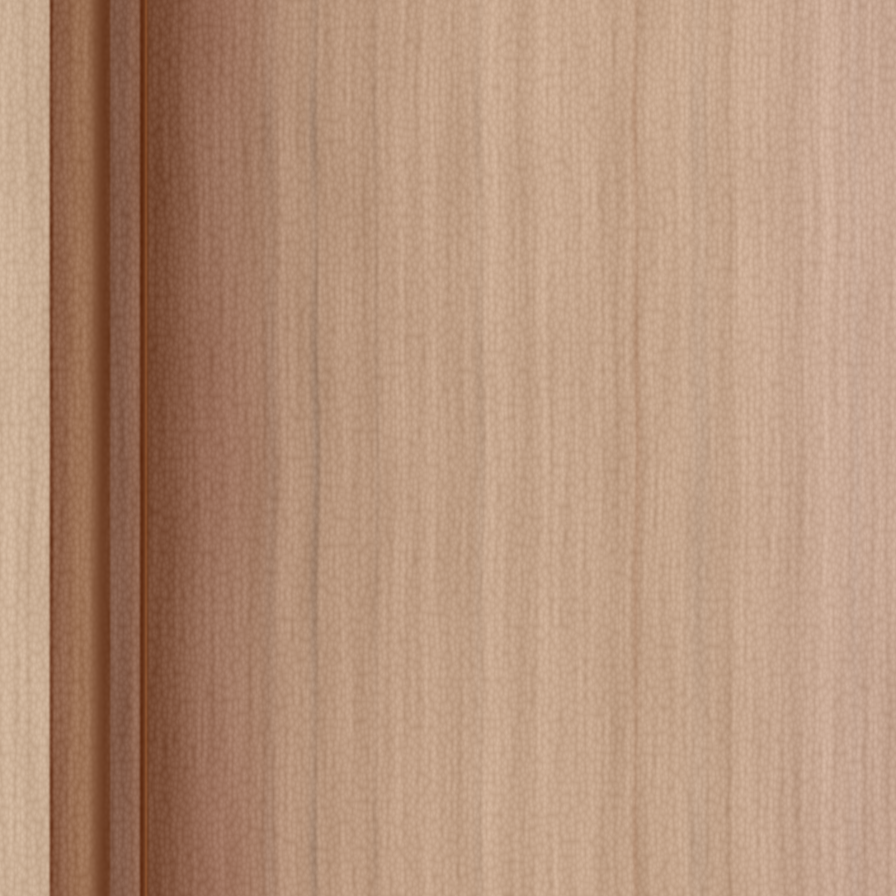
This texture is drawn by a Shadertoy shader. Its source:

```glsl
#define GRAIN_CELLS 190.0
#define GRAIN_AMOUNT 0.075
#define FIBRE_CELLS vec2(150.0, 5.0)
#define FIBRE_AMOUNT 0.06
#define STREAK_AMOUNT 0.011
#define EDGE_SOFTNESS 0.002
#define CREAM vec3(0.785, 0.675, 0.575)
#define TAN vec3(0.770, 0.645, 0.545)
#define UMBER vec3(0.420, 0.235, 0.135)

vec2 hash2(vec2 p) {
    vec3 q = fract(p.xyx * vec3(0.1031, 0.1030, 0.0973));
    q += dot(q, q.yzx + 33.33);
    return fract((q.xx + q.yz) * q.zy);
}

// Distance to the nearest scattered point, centred near zero
float cellular(vec2 p) {
    vec2 cell = floor(p);
    vec2 local = fract(p);
    float nearest = 2.0;
    for (int j = -1; j <= 1; j++) {
        for (int i = -1; i <= 1; i++) {
            vec2 offset = vec2(i, j);
            vec2 delta = offset + hash2(cell + offset) - local;
            nearest = min(nearest, dot(delta, delta));
        }
    }
    return sqrt(nearest) - 0.46;
}

// Vertical wood streaks from layered, phase-bent sines
float streaks(float x) {
    float sum = 0.0;
    float frequency = 61.0;
    float weight = 1.0;
    for (int i = 0; i < 5; i++) {
        sum += weight * sin(x * frequency + 1.6 * sin(x * frequency * 0.37 + float(i)));
        frequency *= 1.73;
        weight *= 0.82;
    }
    return sum;
}

float line(float x, float centre, float width) {
    float d = (x - centre) / width;
    return exp(-d * d);
}

float stepAt(float x, float edge, float softness) {
    return smoothstep(edge - softness, edge + softness, x);
}

// Moulding and panel colours, from left to right
vec3 profile(float x) {
    vec3 color = CREAM;
    color = mix(color, vec3(0.545, 0.370, 0.275), stepAt(x, 0.0555, EDGE_SOFTNESS));
    color = mix(color, vec3(0.605, 0.435, 0.320), smoothstep(0.066, 0.088, x));
    color = mix(color, UMBER, smoothstep(0.094, 0.118, x));
    color = mix(color, vec3(0.505, 0.350, 0.275), stepAt(x, 0.1230, EDGE_SOFTNESS));
    color = mix(color, vec3(0.560, 0.395, 0.310), smoothstep(0.138, 0.152, x));
    color = mix(color, UMBER, stepAt(x, 0.1560, EDGE_SOFTNESS));
    color = mix(color, vec3(0.460, 0.285, 0.195), stepAt(x, 0.1660, EDGE_SOFTNESS));
    color = mix(color, vec3(0.600, 0.440, 0.355), smoothstep(0.165, 0.235, x));
    color = mix(color, vec3(0.715, 0.580, 0.480), smoothstep(0.220, 0.350, x));
    color = mix(color, TAN, smoothstep(0.330, 0.580, x));
    return mix(color, vec3(0.775, 0.650, 0.570), smoothstep(0.760, 0.980, x));
}

void mainImage(out vec4 fragColor, in vec2 fragCoord) {
    vec2 uv = fragCoord / iResolution.xy;
    float x = uv.x;
    vec3 color = profile(x);

    // Dark seams and the bright groove between them
    color -= vec3(0.10, 0.12, 0.12) * line(x, 0.0575, 0.0025);
    color -= vec3(0.04, 0.06, 0.06) * line(x, 0.1585, 0.0020);
    color += vec3(0.11, 0.07, 0.03) * line(x, 0.1630, 0.0015);

    // Broad uneven tint along the shaded side
    float shade = line(x, 0.255, 0.055);
    color -= vec3(0.010, 0.022, 0.018) * shade * (0.6 + 0.4 * sin(uv.y * 13.0 + 1.0));
    color += 0.008 * sin(uv.y * 4.2 + x * 5.0);

    // Individual darker streaks in the panel
    float wander = 0.0012 * sin(uv.y * 9.0) + 0.0008 * sin(uv.y * 23.0);
    float sx = x + wander;
    float broken = 0.75 + 0.25 * sin(uv.y * 17.0 + 2.0 * sin(uv.y * 7.0));
    float dark = line(sx, 0.351, 0.005) + 0.55 * line(sx, 0.302, 0.007);
    dark += 0.45 * line(sx, 0.535, 0.005) + 0.55 * line(sx, 0.780, 0.011);
    dark += 0.35 * line(sx, 0.420, 0.004) + 0.45 * line(sx, 0.955, 0.005);
    color -= vec3(0.085, 0.070, 0.055) * dark * broken;
    color -= vec3(0.035, 0.055, 0.060) * line(sx, 0.710, 0.003) * broken;

    // Fibres and fine grain, calmer in the smooth grooves
    float groove = line(x, 0.112, 0.011) + line(x, 0.161, 0.005);
    float texture_ = 1.0 - 0.8 * min(groove, 1.0);
    float panel = 0.5 + 0.5 * smoothstep(0.17, 0.30, x);
    float fibre = cellular(vec2(sx, uv.y) * FIBRE_CELLS);
    float grain = cellular(uv * GRAIN_CELLS * vec2(1.0, 0.7));
    float tone = STREAK_AMOUNT * panel * streaks(sx);
    tone -= FIBRE_AMOUNT * fibre + GRAIN_AMOUNT * grain;
    color += tone * texture_ * vec3(0.92, 1.0, 1.05);

    fragColor = vec4(clamp(color, 0.0, 1.0), 1.0);
}
```
